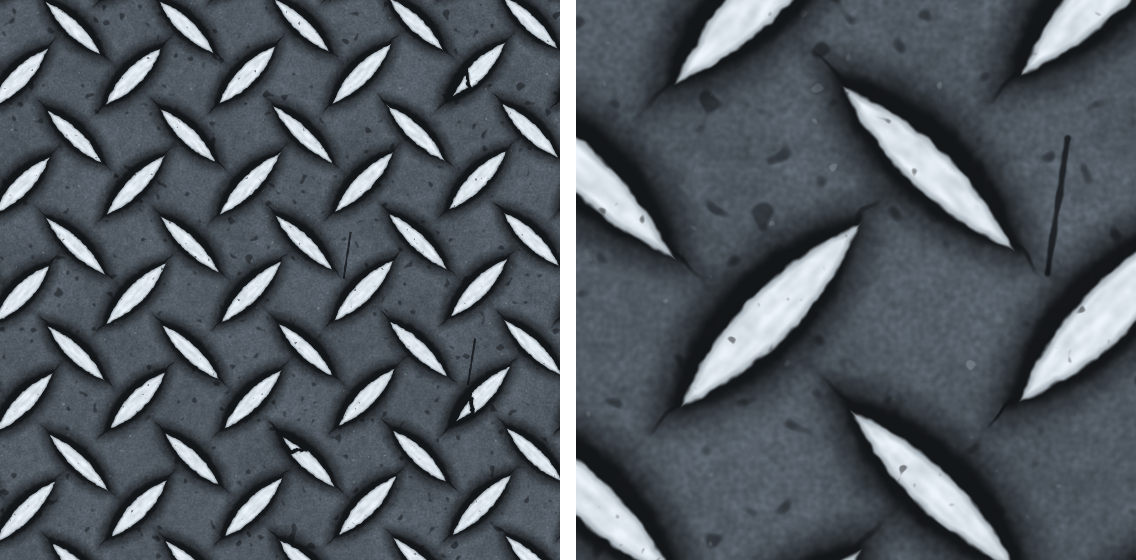
Left, the full canvas; right, a detail of the centre.
Write a three.js fragment shader that draws this texture.

```glsl
// Worn steel tread plate: two interleaved lattices of raised lozenges at right angles.
varying vec2 vUv;

// Lattice shared by both lozenge families
const vec2 COLUMN_STEP = vec2(0.2038, 0.0028);
const vec2 ROW_STEP = vec2(0.0023, -0.1931);
const vec2 RISING_ORIGIN = vec2(0.0325, 0.8607);
const vec2 FALLING_ORIGIN = vec2(0.1328, 0.7580);
const vec2 RISING_AXIS = vec2(0.700, 0.714);
const vec2 FALLING_AXIS = vec2(0.722, -0.692);

// Half length and half width of the bright tops, and of the dark sides around them
const vec2 RISING_TOP = vec2(0.073, 0.0155);
const vec2 FALLING_TOP = vec2(0.069, 0.0130);
const vec2 SIDE_MARGIN = vec2(0.009, 0.0105);
const vec2 TOP_SHIFT = vec2(0.002, -0.0025);
const float HALO = 0.024;
const float SOFT = 0.0013;

// Broken lozenges: first cell (xy) and period in cells (zw)
const vec4 RISING_BREAKS = vec4(4.0, 0.0, 5.0, 3.0);
const vec4 FALLING_BREAKS = vec4(2.0, 3.0, 5.0, 5.0);
const float BREAK_AT = -0.022;

const vec2 SCRATCH_START = vec2(0.626, 0.584);
const vec2 SCRATCH_STEP = vec2(0.222, -0.190);
const vec2 SCRATCH_RUN = vec2(-0.012, -0.080);

const vec3 SHADOW = vec3(0.07, 0.08, 0.09);
const vec3 STEEL_DARK = vec3(0.25, 0.28, 0.31);
const vec3 STEEL_LIGHT = vec3(0.38, 0.42, 0.46);
const vec3 SILVER = vec3(0.64, 0.68, 0.71);
const vec3 BRIGHT = vec3(0.90, 0.93, 0.96);

vec2 hash2(vec2 p) {
  vec3 h = fract(p.xyx * vec3(0.1031, 0.1030, 0.0973));
  h += dot(h, h.yzx + 33.33);
  return fract((h.xx + h.yz) * h.zy);
}

float corner(vec2 cell, vec2 f, vec2 offset) {
  return dot(hash2(cell + offset) * 2.0 - 1.0, f - offset);
}

// Gradient noise, roughly -0.6 to 0.6
float noise(vec2 p) {
  vec2 i = floor(p), f = fract(p);
  vec2 u = f * f * f * (f * (f * 6.0 - 15.0) + 10.0);
  return mix(mix(corner(i, f, vec2(0, 0)), corner(i, f, vec2(1, 0)), u.x),
             mix(corner(i, f, vec2(0, 1)), corner(i, f, vec2(1, 1)), u.x), u.y);
}

float fbm(vec2 p) {
  float sum = 0.0, gain = 1.0;
  for (int i = 0; i < 5; i++) {
    sum += gain * noise(p);
    p = mat2(1.6, 1.2, -1.2, 1.6) * p + 17.3;
    gain *= 0.6;
  }
  return sum;
}

float cross2(vec2 a, vec2 b) { return a.x * b.y - a.y * b.x; }

// Distance to a lens made by two crossing circles
float lens(vec2 q, vec2 halfSize) {
  float radius = dot(halfSize, halfSize) / (2.0 * halfSize.y);
  return length(vec2(q.x, abs(q.y) + radius - halfSize.y)) - radius;
}

float segment(vec2 p, vec2 run) {
  return length(p - run * clamp(dot(p, run) / dot(run, run), 0.0, 1.0));
}

vec3 steelPlate(vec2 p) {
  float tone = 0.52 + 0.38 * fbm(p * 9.0) + 0.36 * fbm(p * 75.0);
  vec3 color = mix(STEEL_DARK, STEEL_LIGHT, clamp(tone, -0.2, 1.2));
  color *= 1.0 + 0.20 * noise(p * 240.0);
  float pits = smoothstep(0.30, 0.48, noise(p * 62.0 + 5.0) + 0.3 * noise(p * 14.0));
  float flecks = smoothstep(0.44, 0.58, noise(p * 110.0 + 41.0));
  color = mix(color, SHADOW * 1.6, 0.6 * pits);
  return mix(color, SILVER, 0.35 * flecks);
}

vec3 addLozenges(vec3 color, vec2 p, vec2 origin, vec2 axis, vec2 top, vec4 breaks) {
  // Nearest cell and coordinates along and across its lozenge
  vec2 rel = p - origin;
  vec2 cell = floor(vec2(cross2(rel, ROW_STEP), cross2(COLUMN_STEP, rel))
    / cross2(COLUMN_STEP, ROW_STEP) + 0.5);
  vec2 local = rel - cell.x * COLUMN_STEP - cell.y * ROW_STEP;
  vec2 vary = hash2(cell + origin * 91.0 + 20.0);
  local += (vary - 0.5) * 0.003;
  vec2 q = vec2(dot(local, axis), cross2(axis, local));
  float rough = noise(p * 85.0) + 0.5 * noise(p * 190.0);

  // Soft halo, dark sides and hairline cracks past the tips
  float side = lens(q, top + SIDE_MARGIN) + 0.0025 * rough;
  color *= mix(0.52, 1.0, smoothstep(-0.002, HALO, side));
  color = mix(color, SHADOW, 0.94 * (1.0 - smoothstep(-0.004, 0.004, side)));
  float crack = abs(q.y + 0.006 * noise(p * 55.0)) + 0.05 * max(abs(q.x) - top.x - 0.022, 0.0);
  float reach = 1.0 - smoothstep(0.012, 0.030, abs(q.x) - top.x);
  color = mix(color, SHADOW, (0.4 + 0.5 * vary.x) * reach * (1.0 - smoothstep(0.0005, 0.002, crack)));

  // Bright top, worn at the rim and split on broken lozenges
  vec2 t = q - TOP_SHIFT;
  float face = lens(t, top * (0.94 + 0.10 * vary.yx)) + 0.0022 * rough;
  vec2 phase = mod(cell - breaks.xy + 0.5, breaks.zw);
  if (max(phase.x, phase.y) < 1.0) {
    float split = t.x - BREAK_AT - 0.7 * t.y + 0.008 * rough;
    face = max(face + 0.005 * step(split, 0.0), 0.0045 - abs(split));
  }
  float streaks = noise(q * vec2(45.0, 170.0) + cell * 7.0) + 0.6 * rough;
  float shine = smoothstep(0.0, 0.005, -face) * (0.87 + 0.45 * streaks);
  vec3 metal = mix(SILVER, BRIGHT, clamp(shine, -0.3, 1.1));
  metal *= 1.0 - 0.45 * smoothstep(0.36, 0.55, noise(p * 130.0 + 9.0));
  return mix(color, metal, 1.0 - smoothstep(-SOFT, SOFT, face));
}

void main() {
  vec3 color = steelPlate(vUv);
  for (int i = 0; i < 2; i++) {
    vec2 p = vUv - SCRATCH_START - float(i) * SCRATCH_STEP;
    float line = segment(p, SCRATCH_RUN) + 0.0015 * noise(vUv * 90.0);
    color = mix(color, SHADOW, 0.8 * (1.0 - smoothstep(0.0008, 0.0028, line)));
  }
  color = addLozenges(color, vUv, RISING_ORIGIN, RISING_AXIS, RISING_TOP, RISING_BREAKS);
  color = addLozenges(color, vUv, FALLING_ORIGIN, FALLING_AXIS, FALLING_TOP, FALLING_BREAKS);
  gl_FragColor = vec4(color, 1.0);
}
```
